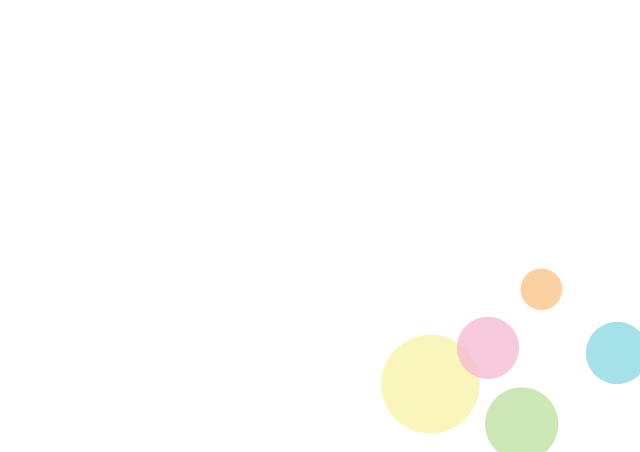
Give the GLSL for this background, as a Shadertoy shader.

```glsl
// Five flat pastel discs gathered in the lower right corner of white paper.
// Each disc is a circle distance function with a one-pixel soft edge;
// translucent ink lets the yellow show through the overlapping pink.

const vec3 PAPER = vec3(1.0);
const float INK_OPACITY = 0.75;
const int DISC_COUNT = 5;

// Disc centre (xy) and radius (z), as fractions of the canvas width
const vec3 DISCS[DISC_COUNT] = vec3[](
    vec3(0.6727, 0.1061, 0.0770),   // yellow
    vec3(0.7625, 0.1628, 0.0486),   // pink
    vec3(0.8460, 0.2542, 0.0325),   // orange
    vec3(0.9642, 0.1547, 0.0486),   // blue
    vec3(0.8151, 0.0436, 0.0573)    // green
);

// Colour of each disc as it appears on the paper
const vec3 TINTS[DISC_COUNT] = vec3[](
    vec3(0.976, 0.961, 0.733),
    vec3(0.969, 0.792, 0.871),
    vec3(0.984, 0.820, 0.631),
    vec3(0.647, 0.882, 0.910),
    vec3(0.804, 0.906, 0.718)
);

float discDistance(vec2 p, vec3 disc) {
    return length(p - disc.xy) - disc.z;
}

// Composite translucent ink that yields the given tint on bare paper
vec3 layInk(vec3 under, vec3 tint, float coverage) {
    vec3 inked = tint + (under - PAPER) * (1.0 - INK_OPACITY);
    return mix(under, inked, coverage);
}

void mainImage(out vec4 fragColor, in vec2 fragCoord) {
    vec2 p = fragCoord / iResolution.x;
    float pixel = 1.0 / iResolution.x;
    vec3 color = PAPER;

    // Stack the discs from back to front
    for (int i = 0; i < DISC_COUNT; i++) {
        float coverage = clamp(0.5 - discDistance(p, DISCS[i]) / pixel, 0.0, 1.0);
        color = layInk(color, TINTS[i], coverage);
    }

    fragColor = vec4(color, 1.0);
}
```
